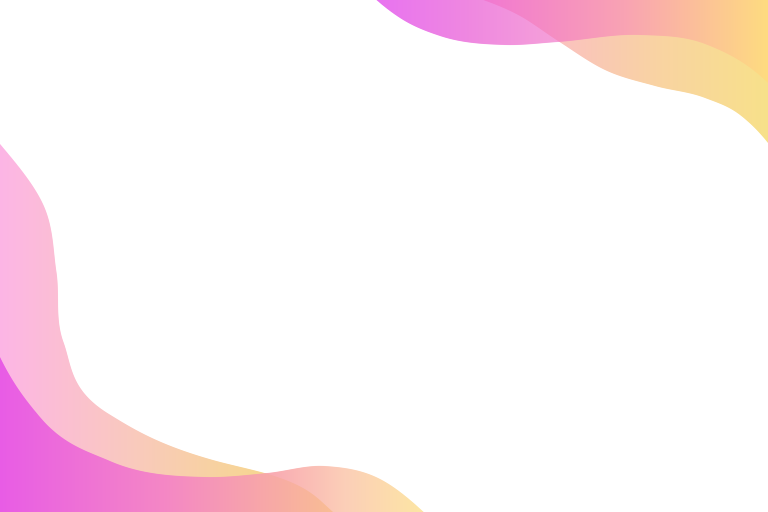
This background is drawn by a Shadertoy shader. Its source:

```glsl
// Two pairs of translucent ribbons sweep across opposite corners of a white page.
// Each ribbon edge is a smooth spline turned into a signed distance; horizontal
// three-stop ramps colour each ribbon and the area where the pair overlaps.

#define GRID vec2(768.0, 512.0)   // layout units spanning the canvas
#define EDGE_WIDTH 1.2            // edge softness in output pixels
#define PAPER vec3(1.0)
#define KNOTS 10

// Tangent at knot i, weighted for uneven spacing
float tangent(vec2 k[KNOTS], int i) {
    vec2 before = k[i] - k[i - 1];
    vec2 after = k[i + 1] - k[i];
    return (after.x * before.y / before.x + before.x * after.y / after.x)
         / (before.x + after.x);
}

// Signed distance below the spline y(x); the outer knots only set tangents
float below(vec2 p, vec2 k[KNOTS]) {
    float x = clamp(p.x, k[1].x, k[KNOTS - 2].x);
    int seg = 1;
    for (int i = 2; i < KNOTS - 2; i++) if (x >= k[i].x) seg = i;

    vec2 a = k[seg], b = k[seg + 1];
    float h = b.x - a.x;
    float t = (x - a.x) / h;
    float m0 = tangent(k, seg) * h;
    float m1 = tangent(k, seg + 1) * h;
    float c2 = 3.0 * (b.y - a.y) - 2.0 * m0 - m1;
    float c3 = 2.0 * (a.y - b.y) + m0 + m1;
    float y = a.y + t * (m0 + t * (c2 + t * c3));
    float slope = (m0 + t * (2.0 * c2 + 3.0 * t * c3)) / h;
    return (y - p.y) / sqrt(1.0 + slope * slope);
}

float coverage(float dist) {
    float unit = GRID.y / iResolution.y;
    return smoothstep(-0.5, 0.5, dist / (unit * EDGE_WIDTH));
}

// Horizontal gradient with a middle stop
vec3 ramp(float x, float x0, float x1, vec3 start, vec3 middle, vec3 end) {
    float t = clamp((x - x0) / (x1 - x0), 0.0, 1.0) * 2.0;
    return mix(mix(start, middle, min(t, 1.0)), end, max(t - 1.0, 0.0));
}

// Combine two ribbons with a separate colour for their overlap
vec3 layer(vec3 base, float a, float b, vec3 colA, vec3 colB, vec3 both) {
    return mix(mix(base, colA, a), mix(colB, both, a), b);
}

vec3 bottomCorner(vec3 base, vec2 p) {
    vec2 low[KNOTS] = vec2[KNOTS](
        vec2(-25, 215), vec2(0, 155), vec2(40, 95), vec2(110, 51), vec2(205, 35),
        vec2(267, 39), vec2(325, 46), vec2(382, 32), vec2(429, -5), vec2(455, -32));
    // The tall ribbon is measured sideways: x as a function of height
    vec2 tall[KNOTS] = vec2[KNOTS](
        vec2(-25, 362), vec2(-4, 338), vec2(38, 268), vec2(52, 213), vec2(98, 109),
        vec2(170, 63.5), vec2(240, 56.5), vec2(308, 43), vec2(374, -5), vec2(400, -28));

    vec3 lowCol = ramp(p.x, 267.0, 424.0, vec3(0.975, 0.66, 0.70),
                       vec3(0.985, 0.81, 0.72), vec3(0.99, 0.90, 0.64));
    vec3 tallCol = ramp(p.x, 0.0, 267.0, vec3(0.99, 0.71, 0.90),
                        vec3(0.976, 0.79, 0.74), vec3(0.965, 0.84, 0.56));
    vec3 both = ramp(p.x, 0.0, 332.0, vec3(0.91, 0.36, 0.90),
                     vec3(0.957, 0.53, 0.77), vec3(0.975, 0.74, 0.58));
    return layer(base, coverage(below(p, low)), coverage(below(p.yx, tall)),
                 lowCol, tallCol, both);
}

// Here p.y is the depth below the top edge
vec3 topCorner(vec3 base, vec2 p) {
    vec2 wide[KNOTS] = vec2[KNOTS](
        vec2(340, -40), vec2(370, -6), vec2(400, 18), vec2(440, 36), vec2(505, 45),
        vec2(558, 42), vec2(640, 35), vec2(705, 44), vec2(768, 83), vec2(800, 120));
    vec2 deep[KNOTS] = vec2[KNOTS](
        vec2(440, -14), vec2(472, -4), vec2(520, 16), vec2(558, 41), vec2(605, 70),
        vec2(655, 86), vec2(705, 98), vec2(740, 115), vec2(768, 143), vec2(790, 175));

    vec3 wideCol = ramp(p.x, 377.0, 558.0, vec3(0.91, 0.45, 0.94),
                        vec3(0.935, 0.53, 0.88), vec3(0.96, 0.63, 0.85));
    vec3 deepCol = ramp(p.x, 558.0, 768.0, vec3(0.98, 0.76, 0.75),
                        vec3(0.975, 0.83, 0.63), vec3(0.97, 0.88, 0.54));
    vec3 both = ramp(p.x, 484.0, 768.0, vec3(0.945, 0.47, 0.82),
                     vec3(0.975, 0.64, 0.70), vec3(0.995, 0.86, 0.50));
    return layer(base, coverage(below(p, wide)), coverage(below(p, deep)),
                 wideCol, deepCol, both);
}

void mainImage(out vec4 fragColor, in vec2 fragCoord) {
    vec2 p = fragCoord / iResolution.xy * GRID;
    vec3 col = bottomCorner(PAPER, p);
    col = topCorner(col, vec2(p.x, GRID.y - p.y));
    fragColor = vec4(col, 1.0);
}
```
